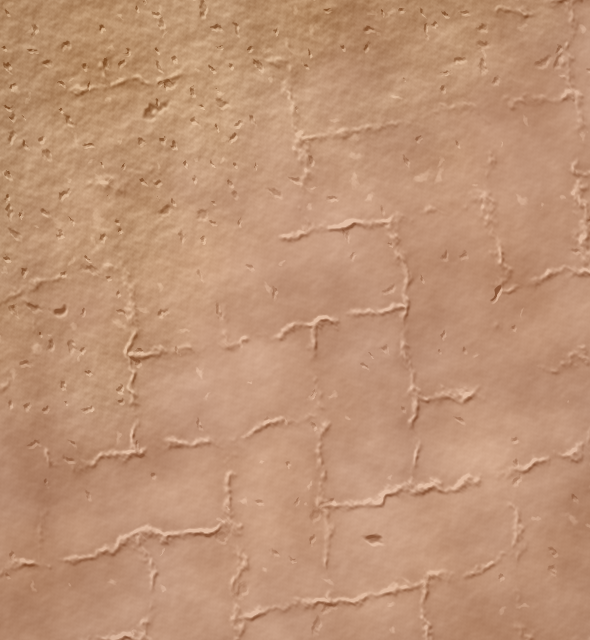
This texture is drawn by a WebGL 2 fragment shader. Its source:

```glsl
#version 300 es
precision highp float;

uniform vec2 u_resolution;
out vec4 fragColor;

vec2 hash2(vec2 p) {
    vec3 q = fract(p.xyx * vec3(0.1031, 0.1030, 0.0973));
    q += dot(q, q.yzx + 33.33);
    return fract((q.xx + q.yz) * q.zy);
}

// Layered, warped sines, roughly -1 to 1
float waves(vec2 p) {
    float sum = 0.0, amp = 0.5;
    for (int i = 0; i < 5; i++) {
        p = mat2(0.8, 0.6, -0.6, 0.8) * p * 1.7 + 1.9;
        sum += amp * sin(p.x + 1.6 * sum) * cos(p.y + sin(p.x * 0.7));
        amp *= 0.66;
    }
    return sum;
}

// Cellular scatter of ragged, randomly turned spots
float spots(vec2 p, float density) {
    p += 0.24 * vec2(waves(p * 1.6), waves(p.yx * 1.6 + 3.0));
    vec2 cell = floor(p);
    float cover = 0.0;
    for (int y = -1; y <= 1; y++) {
        for (int x = -1; x <= 1; x++) {
            vec2 id = cell + vec2(x, y);
            vec2 place = hash2(id), kind = hash2(id + 71.7);
            vec2 d = p - id - 0.2 - 0.6 * place;
            float turn = 6.283 * kind.y, radius = 0.13 + 0.4 * place.x * place.y;
            d = mat2(cos(turn), sin(turn), -sin(turn), cos(turn)) * d;
            float spot = 1.0 - smoothstep(radius * 0.3, radius, length(d * vec2(0.75, 1.0 + place.x)));
            cover = max(cover, spot * step(kind.x, density));
        }
    }
    return cover;
}

// Distance to the joints of a two-to-one herringbone, in brick widths
float jointDistance(vec2 p) {
    vec2 cell = floor(p), f = p - cell;
    float kind = mod(cell.x - cell.y, 4.0);
    float d = 1.0;
    if (kind != 1.0) d = min(d, f.x);
    if (kind != 0.0) d = min(d, 1.0 - f.x);
    if (kind != 2.0) d = min(d, f.y);
    if (kind != 3.0) d = min(d, 1.0 - f.y);
    return d;
}

// Worn, pitted zone in the upper left
float roughness(vec2 p) {
    return smoothstep(0.3, 0.9, p.y - 0.8 * p.x + 0.2 + 0.2 * waves(p * 5.0));
}

// x: relief height, y: joint ridge, z: soft band beside the joint
vec3 relief(vec2 p) {
    float rough = roughness(p);
    vec2 wobble = vec2(waves(p * 13.0), waves(p.yx * 13.0 + 7.0)) * 0.018
                + vec2(waves(p * 42.0 + 3.0), waves(p.yx * 42.0)) * 0.0075;
    vec2 q = p + wobble;
    q = vec2(q.x + 0.07 * q.y, q.y - 0.2 * q.x);
    float d = jointDistance(q / 0.145 + vec2(0.4, 0.25)) * 0.145;
    float wear = waves(p * 8.0 + 4.0) + 0.45 * waves(p * 27.0);
    float fade = smoothstep(-0.25, 0.4, wear + 0.3 - 0.3 * p.y - 0.3 * rough);
    float ridge = exp(-d * d / 0.000034) * fade * max(0.2, 1.0 + 1.3 * waves(p * 36.0));
    float band = exp(-d * d / 0.00025) * (0.25 + 0.75 * fade);
    float cluster = 0.08 + rough * (0.35 + 0.5 * waves(p * 11.0));
    float pits = spots(p * 34.0, cluster) * (0.5 + 0.4 * rough);
    float holes = spots(p * 15.0 + 5.0, 0.025);
    float lumps = waves(p * 32.0 + 8.0) * (0.16 + 0.55 * rough);
    float grain = waves(p * 80.0) * (0.12 + 0.2 * rough);
    return vec3(ridge + lumps + grain - pits - holes, ridge, band);
}

void main() {
    vec2 p = gl_FragCoord.xy / u_resolution.y;
    float rough = roughness(p);

    // Raking light from above, slightly left
    vec3 here = relief(p);
    float slope = here.x - relief(p + vec2(-0.0024, 0.0046)).x;
    float tone = 3.3 * slope + 0.9 * here.y - 0.85 * here.z;

    // Clay mottling, pale chips and dark holes
    tone += 1.15 * waves(p * 4.0 + 2.0) + 1.05 * waves(p * 13.0 + 6.0);
    tone += 1.6 * spots(p * 30.0 + 9.0, 0.09 + 0.13 * rough);
    tone -= 1.5 * spots(p * 34.0, 0.08 + rough * (0.35 + 0.5 * waves(p * 11.0))) * (0.4 + 0.6 * rough);
    tone -= 3.4 * spots(p * 15.0 + 5.0, 0.025);
    tone = clamp(tone, -5.0, 3.0);

    // Ochre toward the upper left, pink toward the lower right
    vec3 color = vec3(0.759, 0.598, 0.480) + tone * vec3(0.043, 0.050, 0.052);
    color += mix(vec3(0.003, -0.004, 0.007), vec3(-0.005, 0.001, -0.022), rough);
    color += vec3(0.004, -0.002, -0.012) * waves(p * 6.0 + 11.0);
    color -= 0.055 * smoothstep(0.3, 0.75, length(p - vec2(0.5, 0.5)));
    fragColor = vec4(color, 1.0);
}
```
